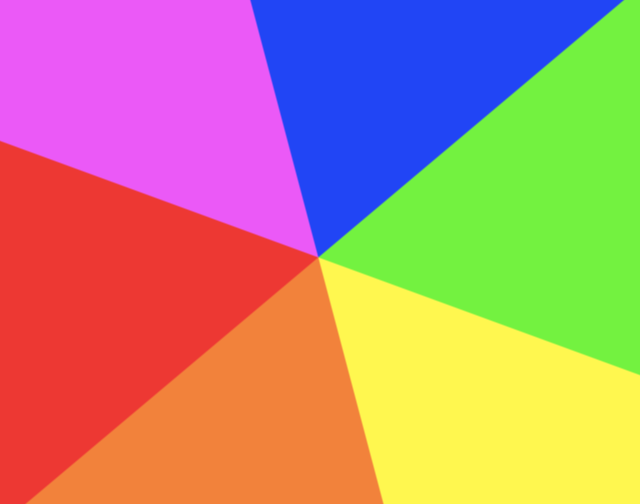
Give the GLSL for this background, as a WebGL 2 fragment shader.

```glsl
#version 300 es
precision highp float;
// Six flat colour wedges meeting at a point near the centre of the canvas.

uniform vec2 u_resolution;
out vec4 fragColor;

const int WEDGES = 6;

// Edge directions in degrees, counter-clockwise; the other three are opposite.
const float EDGE_ANGLES[3] = float[3](40.1, 104.8, 159.9);

// Wedge colours, each starting at the edge of the same index.
const vec3 COLORS[WEDGES] = vec3[WEDGES](
  vec3(0.13, 0.27, 0.96),  // blue
  vec3(0.92, 0.35, 0.97),  // magenta
  vec3(0.93, 0.22, 0.20),  // red
  vec3(0.95, 0.51, 0.23),  // orange
  vec3(1.00, 0.97, 0.31),  // yellow
  vec3(0.45, 0.95, 0.25)   // green
);

// Angle of an edge in radians, wrapping around the full turn.
float edgeAngle(int index) {
  float halfTurns = float(index / 3);
  return radians(EDGE_ANGLES[index % 3] + 180.0 * halfTurns);
}

// Smooth coverage of the half plane to the left of a ray from the origin.
float leftOf(vec2 p, float angle, float softness) {
  float dist = dot(p, vec2(-sin(angle), cos(angle)));
  return smoothstep(-softness, softness, dist);
}

// Coverage of the wedge between two rays less than half a turn apart.
float wedge(vec2 p, float start, float end, float softness) {
  return leftOf(p, start, softness) * (1.0 - leftOf(p, end, softness));
}

// Blend of all wedges, normalised where they meet.
vec3 colorWheel(vec2 p, float softness) {
  vec3 total = vec3(0.0);
  float coverage = 0.0;
  for (int i = 0; i < WEDGES; i++) {
    float weight = wedge(p, edgeAngle(i), edgeAngle(i + 1), softness);
    total += COLORS[i] * weight;
    coverage += weight;
  }
  return total / max(coverage, 0.0001);
}

void main() {
  // Coordinates in canvas heights, centred on the meeting point.
  vec2 hub = vec2(-0.0033, -0.0107);
  vec2 p = (gl_FragCoord.xy - 0.5 * u_resolution) / u_resolution.y - hub;
  float softness = max(0.0025, 1.0 / u_resolution.y);
  fragColor = vec4(colorWheel(p, softness), 1.0);
}
```
